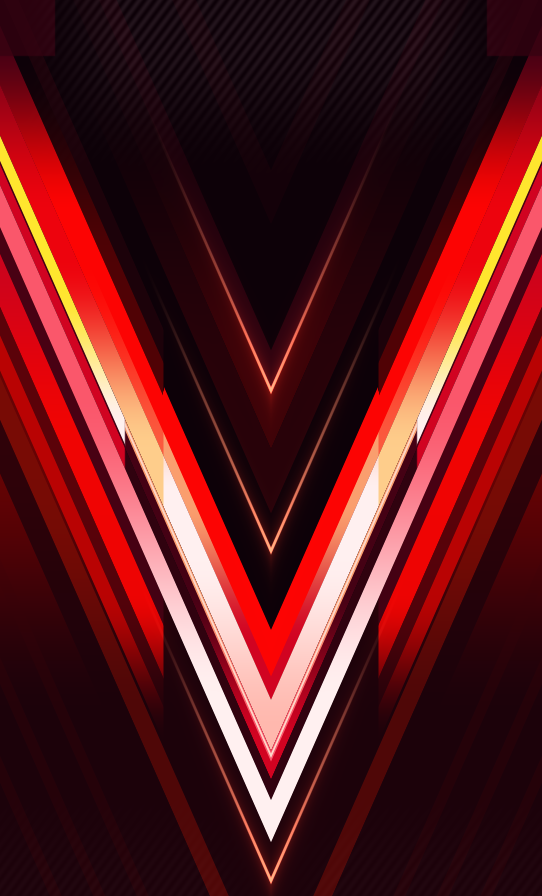
Reproduce this background procedurally as a Shadertoy shader.

```glsl
// Nested glowing chevrons on a dark, finely striped backdrop.
// Every ribbon is an interval of one "tip" coordinate: the depth at which
// a line through the pixel would meet the centre axis, mirrored in x.

const float SLOPE = 2.27;        // fall of the chevron arms
const float INNER_SEAM = 0.120;  // vertical cuts, measured from the axis
const float OUTER_SEAM = 0.163;
const float CORNER_SEAM = 0.241;
const float WEAVE_PITCH = 0.0115;

const vec3 NIGHT   = vec3(0.050, 0.003, 0.030);
const vec3 MAROON  = vec3(0.110, 0.008, 0.040);
const vec3 WINE    = vec3(0.270, 0.005, 0.080);
const vec3 BLOOD   = vec3(0.400, 0.010, 0.015);
const vec3 CRIMSON = vec3(0.820, 0.010, 0.130);
const vec3 RED     = vec3(0.990, 0.015, 0.010);
const vec3 PINK    = vec3(0.980, 0.340, 0.420);
const vec3 PEACH   = vec3(0.980, 0.620, 0.430);
const vec3 WHITE   = vec3(1.000, 0.940, 0.940);
const vec3 YELLOW  = vec3(1.000, 0.900, 0.180);

float edgeWidth; // antialiasing width in tip units

float after(float start, float t) {
    return smoothstep(start - edgeWidth, start + edgeWidth, t);
}

// Lays a ribbon between two tip depths over the colour so far.
void ribbon(inout vec3 col, float t, float start, float end, vec3 ink, float alpha) {
    col = mix(col, ink, after(start, t) * (1.0 - after(end, t)) * alpha);
}

// Fine glowing chevron, brightest at its tip.
vec3 glowLine(float t, float side, float tip, float reach) {
    float dist = abs(t - tip) / length(vec2(SLOPE, 1.0));
    float fade = exp(-side / reach) * (1.0 - smoothstep(0.07, 0.15, side));
    float core = 1.0 - smoothstep(0.0006, 0.0024, dist);
    float halo = 0.35 * exp(-dist * 160.0);
    return fade * (core * vec3(1.0, 0.64, 0.46) + halo * vec3(0.9, 0.20, 0.10));
}

void mainImage(out vec4 fragColor, in vec2 fragCoord) {
    vec2 p = vec2(fragCoord.x - 0.5 * iResolution.x, iResolution.y - fragCoord.y) / iResolution.y;
    float side = abs(p.x);
    float depth = p.y;
    float t = depth + SLOPE * side;
    float pixel = 1.0 / iResolution.y;
    edgeWidth = 1.5 * pixel;
    float outside = smoothstep(INNER_SEAM - pixel, INNER_SEAM + pixel, side);
    float farSide = smoothstep(OUTER_SEAM - pixel, OUTER_SEAM + pixel, side);

    // Dark interior with faint nested chevrons
    vec3 col = NIGHT;
    float rise = smoothstep(0.08, 0.42, depth);
    ribbon(col, t, 0.19, 0.25, MAROON, 0.5);
    ribbon(col, t, 0.391, 0.436, mix(MAROON, WINE, 0.4), 0.35 + 0.65 * rise);
    ribbon(col, t, 0.436, 0.501, mix(MAROON, BLOOD, 0.45 * rise), 0.3 + 0.7 * rise);
    ribbon(col, t, 0.501, 0.573, mix(MAROON, BLOOD, 0.15), rise);
    ribbon(col, t, 0.640, 0.677, MAROON, outside);
    ribbon(col, t, 0.677, 0.715, BLOOD, 0.75 * outside * smoothstep(0.06, 0.3, depth));

    // Outer field, sinking from blood red to maroon
    float sink = smoothstep(0.50, 0.80, depth);
    float lit = smoothstep(0.085, 0.155, side);
    vec3 field = mix(MAROON, mix(BLOOD, MAROON, sink), lit);
    ribbon(col, t, 0.940, 4.0, field, 1.0);
    ribbon(col, t, 0.940, 0.970, WINE, 0.9 * outside);
    float ember = outside * (1.0 - smoothstep(0.66, 0.83, depth));
    vec3 hot = mix(CRIMSON, RED, smoothstep(0.25, 0.5, depth));
    ribbon(col, t, 0.970, 1.029, hot, 0.92 * ember);
    ribbon(col, t, 1.029, 1.061, mix(WINE, BLOOD, 0.6), 0.8 * ember);
    ribbon(col, t, 1.061, 1.100, mix(BLOOD, RED, 0.55), ember);
    ribbon(col, t, 1.107, 1.155, vec3(0.47, 0.045, 0.02), 1.0 - 0.45 * sink);
    ribbon(col, t, 1.155, 1.215, MAROON, 0.75);
    for (int i = 0; i < 3; i++) {
        float start = 1.31 + 0.11 * float(i);
        ribbon(col, t, start, start + 0.03, mix(MAROON, BLOOD, 0.35), 0.35 * sink);
    }

    // Main arm: red rim, peach bevel, white-hot ribbon
    float dawn = smoothstep(0.04, 0.24, depth);
    float heat = smoothstep(0.29, 0.50, depth);
    vec3 rim = mix(WINE, RED, dawn);
    ribbon(col, t, 0.703 + 0.012 * outside, 0.781, rim, 1.0);
    vec3 bevel = mix(PEACH, CRIMSON, smoothstep(0.56, 0.72, depth));
    ribbon(col, t, 0.755, 0.781, mix(bevel, mix(rim, PEACH, 0.55 * heat), outside), 1.0);
    vec3 core = mix(WHITE, vec3(1.0, 0.72, 0.68), smoothstep(0.62, 0.82, depth));
    vec3 flare = mix(mix(rim, CRIMSON, 0.35), PEACH, heat * 1.3);
    core = mix(mix(PEACH, core, smoothstep(0.43, 0.55, depth)), flare, outside);
    ribbon(col, t, 0.781, 0.838, core, 1.0);

    // Gap, yellow blade and its thin continuation
    float low = smoothstep(0.65, 0.83, depth);
    ribbon(col, t, 0.838, 0.870, mix(WINE, CRIMSON, low), 1.0);
    ribbon(col, t, 0.838, 0.850, mix(PEACH, PINK, low), 1.0 - farSide);
    ribbon(col, t, 0.841, 0.846, mix(WHITE, PEACH, 0.3), 1.0 - farSide);
    vec3 blade = mix(YELLOW, WHITE, smoothstep(0.32, 0.48, depth));
    ribbon(col, t, 0.838, 0.866, blade, farSide);
    ribbon(col, t, 0.870, 0.893, mix(mix(MAROON, WINE, 0.5), CRIMSON, farSide), 1.0);

    // Lower arm, from pink to white at its tip
    ribbon(col, t, 0.893, 0.940, mix(PINK, WHITE, smoothstep(0.44, 0.78, depth)), 1.0);

    // Fine glowing chevrons
    col += glowLine(t, side, 0.436, 0.055);
    col += glowLine(t, side, 0.615, 0.065);
    col += glowLine(t, side, 0.983, 0.070);

    // Corner panels and diagonal weave
    float panel = smoothstep(CORNER_SEAM - pixel, CORNER_SEAM + pixel, side);
    float shade = 1.0 - smoothstep(0.0625 - pixel, 0.0625 + pixel, depth);
    col = mix(col, mix(MAROON, WINE, 0.6), 0.75 * panel * shade);
    float stripe = 0.5 + 0.5 * sin(6.28318 * (p.x + 0.75 * depth) / WEAVE_PITCH);
    float weave = (1.0 - smoothstep(0.04, 0.20, depth)) * (1.0 - smoothstep(0.16, 0.28, side));
    weave += 0.25 * smoothstep(0.88, 1.0, depth) * smoothstep(1.0, 1.2, t);
    col += weave * stripe * vec3(0.085, 0.075, 0.080);

    fragColor = vec4(clamp(col, 0.0, 1.0), 1.0);
}
```
